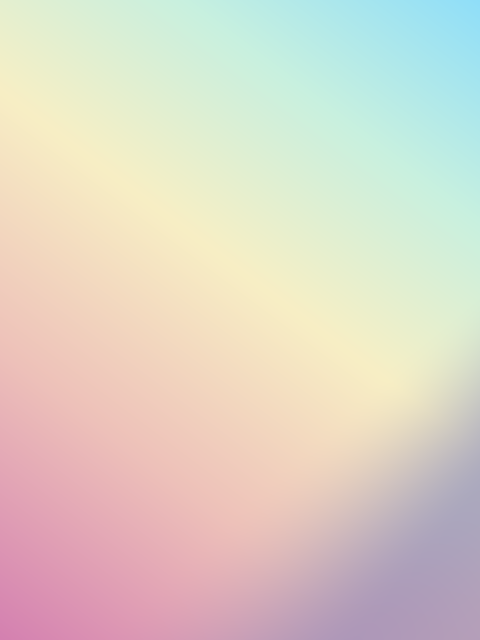
Write a WebGL 1 fragment shader that draws this background.

```glsl
precision highp float;

uniform vec2 u_resolution;

// Pastel ramp along the diagonal: orchid, blush, cream, mint, sky
vec3 pastelRamp(float t) {
  vec3 orchid = vec3(0.83, 0.50, 0.69);
  vec3 blush = vec3(0.93, 0.755, 0.725);
  vec3 cream = vec3(0.97, 0.935, 0.77);
  vec3 mint = vec3(0.78, 0.94, 0.875);
  vec3 sky = vec3(0.56, 0.87, 0.975);
  vec3 color = mix(orchid, blush, clamp(t / 0.29, 0.0, 1.0));
  color = mix(color, cream, clamp((t - 0.29) / 0.26, 0.0, 1.0));
  color = mix(color, mint, clamp((t - 0.55) / 0.23, 0.0, 1.0));
  return mix(color, sky, clamp((t - 0.78) / 0.22, 0.0, 1.0));
}

void main() {
  vec2 uv = gl_FragCoord.xy / u_resolution;
  vec2 p = uv * vec2(0.75, 1.0);

  // Corner-to-corner gradient
  vec3 color = pastelRamp(dot(uv, vec2(0.36, 0.64)));

  // Soft lavender shade in the lower right, tighter toward the right edge
  float depth = dot(p, vec2(0.72, -0.69)) - 0.273;
  float softness = mix(0.18, 0.115, uv.x);
  float shade = smoothstep(-softness, softness, depth);
  float opacity = 0.86 - 0.08 * smoothstep(0.12, 0.27, depth);
  vec3 lavender = mix(vec3(0.64, 0.57, 0.72), vec3(0.62, 0.62, 0.74),
                      smoothstep(0.0, 0.25, uv.y));
  color = mix(color, lavender, shade * opacity);

  gl_FragColor = vec4(color, 1.0);
}
```
